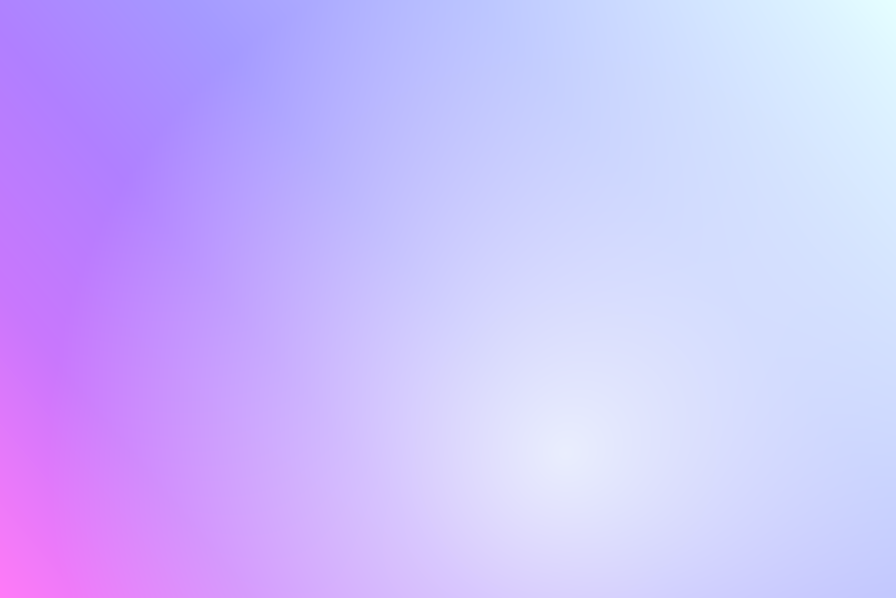
Reproduce this background procedurally as a Shadertoy shader.

```glsl
// A soft pastel backdrop: a slanted pink, violet, blue and pale cyan gradient,
// sampled from evenly named colour stops, with one wide round white glow
// that fades linearly from its centre, low and right of the middle.

const float SLOPE_ANGLE = 0.695;              // gradient direction, radians
const vec2  GLOW_CENTRE = vec2(0.631, 0.242); // fraction of the canvas
const float GLOW_RADIUS = 0.865;              // in canvas heights
const float GLOW_PEAK   = 0.83;
const vec3  GLOW_COLOUR = vec3(0.97, 1.0, 0.99);

// Gradient stops: colour in rgb, position along the slope in a
const int STOP_COUNT = 8;
const vec4 STOPS[STOP_COUNT] = vec4[](
    vec4(1.000, 0.480, 0.97, 0.00),  // pink
    vec4(0.910, 0.475, 0.98, 0.08),  // orchid
    vec4(0.790, 0.465, 0.99, 0.18),  // purple
    vec4(0.690, 0.500, 1.00, 0.34),  // violet
    vec4(0.645, 0.600, 1.00, 0.49),  // periwinkle
    vec4(0.710, 0.750, 1.00, 0.70),  // light blue
    vec4(0.815, 0.890, 1.00, 0.86),  // ice blue
    vec4(0.900, 1.000, 1.00, 1.00)   // pale cyan
);

// Blend through the stops in order
vec3 slopeColour(float t) {
    vec3 colour = STOPS[0].rgb;
    for (int i = 1; i < STOP_COUNT; i++) {
        float start = STOPS[i - 1].a;
        float blend = clamp((t - start) / (STOPS[i].a - start), 0.0, 1.0);
        colour = mix(colour, STOPS[i].rgb, blend);
    }
    return colour;
}

void mainImage(out vec4 fragColor, in vec2 fragCoord) {
    // Position in canvas heights
    vec2 canvas = vec2(iResolution.x / iResolution.y, 1.0);
    vec2 p = fragCoord / iResolution.y;

    // Slanted gradient, from lower left corner to upper right corner
    vec2 direction = vec2(cos(SLOPE_ANGLE), sin(SLOPE_ANGLE));
    vec3 colour = slopeColour(dot(p, direction) / dot(canvas, direction));

    // Round glow
    float reach = distance(p, GLOW_CENTRE * canvas) / GLOW_RADIUS;
    float glow = GLOW_PEAK * max(1.0 - reach, 0.0);
    colour = mix(colour, GLOW_COLOUR, glow);

    fragColor = vec4(colour, 1.0);
}
```
